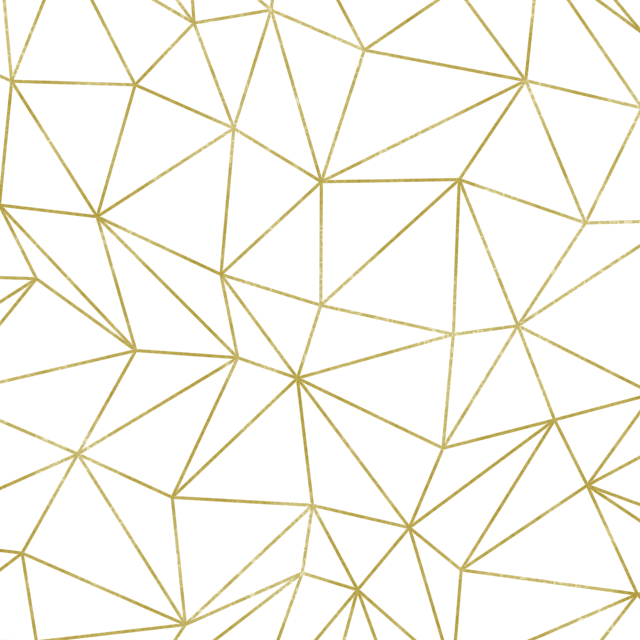
Reproduce this pattern procedurally as a Shadertoy shader.

```glsl
// Irregular web of thin gold foil lines forming triangles on white

float hash(vec2 p) {
    return fract(sin(dot(p, vec2(127.1, 311.7))) * 43758.5453);
}

float valueNoise(vec2 p) {
    vec2 i = floor(p), f = fract(p);
    f = f * f * (3.0 - 2.0 * f);
    return mix(mix(hash(i), hash(i + vec2(1, 0)), f.x),
               mix(hash(i + vec2(0, 1)), hash(i + vec2(1, 1)), f.x), f.y);
}

// One jittered mesh point per grid cell
vec2 meshPoint(vec2 cell) {
    vec2 jitter = vec2(hash(cell + 3.7), hash(cell + 41.3));
    return cell + 0.1 + 0.8 * jitter;
}

float segmentDistance(vec2 p, vec2 a, vec2 b) {
    vec2 ab = b - a;
    float t = clamp(dot(p - a, ab) / dot(ab, ab), 0.0, 1.0);
    return length(p - a - ab * t);
}

// Twice the signed area of a triangle
float signedArea(vec2 a, vec2 b, vec2 c) {
    vec2 u = b - a, v = c - a;
    return u.x * v.y - u.y * v.x;
}

// Distance to the nearest edge of the triangulated grid
float meshDistance(vec2 p) {
    float d = 1e3;
    for (int y = -1; y <= 0; y++)
    for (int x = -1; x <= 0; x++) {
        vec2 cell = floor(p) + vec2(x, y);
        vec2 a = meshPoint(cell);
        vec2 b = meshPoint(cell + vec2(1, 0));
        vec2 c = meshPoint(cell + vec2(1, 1));
        vec2 e = meshPoint(cell + vec2(0, 1));

        // Random diagonal, unless one leaves the quad or makes a sliver
        float areaAC = min(signedArea(a, b, c), signedArea(a, c, e));
        float areaBE = min(signedArea(a, b, e), signedArea(b, c, e));
        bool useAC = hash(cell + 17.9) > 0.5;
        if (min(areaAC, areaBE) < 0.15) useAC = areaAC > areaBE;

        float diagonal = useAC ? segmentDistance(p, a, c) : segmentDistance(p, b, e);
        d = min(d, min(diagonal, min(segmentDistance(p, a, b), segmentDistance(p, a, e))));
        // Far sides of the quad
        d = min(d, min(segmentDistance(p, b, c), segmentDistance(p, e, c)));
    }
    return d;
}

// Gold with broad sheen and fine bright speckles
vec3 goldFoil(vec2 uv) {
    float sheen = 0.65 * valueNoise(uv * 13.0) + 0.35 * valueNoise(uv * 45.0 + 9.0);
    float grain = valueNoise(uv * 300.0);
    float shine = smoothstep(0.2, 0.9, sheen);
    vec3 gold = mix(vec3(0.71, 0.63, 0.28), vec3(0.82, 0.77, 0.51), shine);
    gold += (grain - 0.5) * vec3(0.08, 0.09, 0.13);
    float speckle = smoothstep(0.62, 0.9, grain) * smoothstep(0.45, 0.75, sheen);
    return mix(gold, vec3(0.93, 0.91, 0.78), 0.7 * speckle);
}

void mainImage(out vec4 fragColor, in vec2 fragCoord) {
    vec2 uv = fragCoord / iResolution.y;
    float scale = 5.8;
    vec2 p = mat2(0.97, 0.243, -0.243, 0.97) * uv * scale + vec2(12.3, 5.6);

    // Soft-edged line coverage
    float d = meshDistance(p) / scale;
    float soft = 0.85 / iResolution.y;
    float line = 1.0 - smoothstep(0.0024 - soft, 0.0024 + soft, d);

    fragColor = vec4(mix(vec3(1.0), goldFoil(uv), line), 1.0);
}
```
